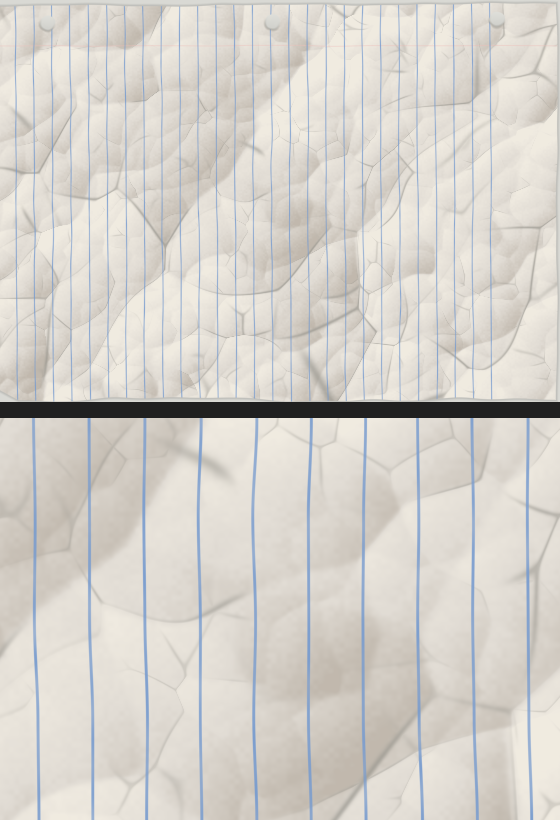
Top: the whole. Bottom: its middle third, enlarged.
This texture is drawn by a Shadertoy shader. Its source:

```glsl
const vec3 PAPER_LIGHT = vec3(0.94, 0.92, 0.88);
const vec3 PAPER_MID = vec3(0.88, 0.86, 0.83);
const vec3 PAPER_SHADE = vec3(0.78, 0.75, 0.71);
const vec3 CREASE_DARK = vec3(0.60, 0.59, 0.56);
const vec3 RULE_BLUE = vec3(0.47, 0.61, 0.81);
const vec3 MARGIN_PINK = vec3(0.93, 0.74, 0.72);
const vec3 BACKING = vec3(0.85, 0.85, 0.83);
const float RULE_COUNT = 27.0;
const float RULE_STEP = 0.04542;
const float RULE_START = 0.038;

float hash(vec2 p) {
    return fract(sin(dot(p, vec2(127.1, 311.7))) * 43758.545);
}

vec2 hash2(vec2 p) {
    return vec2(hash(p), hash(p + 41.3));
}

float noise(vec2 p) {
    vec2 i = floor(p), f = fract(p);
    f = f * f * (3.0 - 2.0 * f);
    return mix(mix(hash(i), hash(i + vec2(1, 0)), f.x),
               mix(hash(i + vec2(0, 1)), hash(i + vec2(1, 1)), f.x), f.y);
}

vec2 warp(vec2 p, float freq, float amount) {
    return p + amount * (vec2(noise(p * freq), noise(p * freq + 17.7)) - 0.5);
}

vec2 rotate(vec2 p, float angle) {
    float c = cos(angle), s = sin(angle);
    return vec2(c * p.x - s * p.y, s * p.x + c * p.y);
}

// Domed cells with narrow folds: xy = surface tilt, z = closeness to a fold
vec3 facets(vec2 p, float sharpness) {
    vec2 cell = floor(p), tilt = vec2(0);
    float total = 0.0, peak = 0.0;
    for (int y = -1; y <= 1; y++)
    for (int x = -1; x <= 1; x++) {
        vec2 id = cell + vec2(x, y);
        vec2 offset = p - id - hash2(id);
        float w = exp(-sharpness * dot(offset, offset));
        tilt += w * (offset + 0.8 * (hash2(id + 7.9) - 0.5));
        total += w;
        peak = max(peak, w);
    }
    return vec3(tilt / total, 1.0 - peak / total);
}

// One layer of crumpling: x = light on the facet, y = shadow inside a fold
vec2 crumple(vec2 p, float freq, float angle, float stretch, float sharpness) {
    vec2 q = rotate(warp(p, freq * 0.8, 0.7 / freq), angle) * freq;
    q.x *= stretch;
    vec3 facet = facets(q + freq, sharpness);
    float lit = dot(facet.xy, rotate(vec2(-0.75, 0.66), angle));
    float worn = smoothstep(0.5, 0.75, noise(p * freq * 0.9 + 5.3));
    float fold = smoothstep(0.05, 0.5, facet.z) * worn * smoothstep(0.25, -0.2, lit);
    return vec2(lit, fold);
}

vec3 paperColor(vec2 p) {
    vec2 broad = crumple(p, 5.0, -0.75, 0.65, 40.0);
    vec2 medium = crumple(p + 3.1, 9.5, -0.5, 0.7, 32.0);
    vec2 small = crumple(p + 8.4, 19.0, 0.6, 0.8, 22.0);
    float strength = mix(0.6, 1.4, noise(p * 4.0 + 2.0));
    float tone = 0.14 + broad.x * 1.0 + strength * (medium.x * 0.95 + small.x * 0.5);
    tone += 0.35 * (noise(p * 7.0) - 0.5) + 0.22 * (noise(p * 230.0) - 0.5);
    tone = clamp(tone, -1.25, 1.0);
    vec3 color = mix(PAPER_MID, tone > 0.0 ? PAPER_LIGHT : PAPER_SHADE, abs(tone));
    float fold = max(broad.y, max(medium.y * 0.8, small.y * 0.45));
    return mix(color, CREASE_DARK, 0.65 * fold);
}

float stroke(float d, float halfWidth, float px) {
    return smoothstep(px, -px, abs(d) - halfWidth);
}

// Blue rules, leaning slightly and bent by the folds
float rules(vec2 p, float px) {
    float x = warp(p, 12.0, 0.004).x - 0.0045 * (1.0 - p.y) - RULE_START;
    float index = clamp(round(x / RULE_STEP), 0.0, RULE_COUNT - 1.0);
    float fade = 0.68 + 0.3 * noise(p * 45.0);
    return stroke(x - index * RULE_STEP, 0.0012, px) * fade;
}

// Distance inside the uneven sheet, with a cut lower left corner
float sheet(vec2 p, float width) {
    float top = 0.986 + 0.005 * smoothstep(0.5, 1.3, p.x) + 0.005 * (noise(p.xx * 9.0) - 0.5);
    float bottom = 0.007 + 0.012 * (noise(p.xx * 7.0 + 3.0) - 0.5);
    float right = width - 0.008 + 0.005 * (noise(p.yy * 8.0) - 0.5);
    float corner = 0.0255 * (p.x / 0.054 + p.y / 0.029 - 1.0);
    return min(min(top - p.y, p.y - bottom), min(right - p.x, corner));
}

vec3 punchHole(vec3 color, vec2 offset, float radius, float px) {
    float d = length(offset) - radius;
    float rim = smoothstep(0.006, 0.0, abs(d)) * smoothstep(0.01, -0.02, offset.y + 0.3 * offset.x);
    color = mix(color, BACKING * (0.99 + 2.0 * offset.y), smoothstep(px, -px, d));
    return mix(color, CREASE_DARK, 0.5 * rim);
}

void mainImage(out vec4 fragColor, in vec2 fragCoord) {
    vec2 p = fragCoord / iResolution.y;
    float px = 0.8 / iResolution.y;
    float width = iResolution.x / iResolution.y;

    // Crumpled paper and its printed lines
    vec3 color = paperColor(p);
    float marginY = warp(p, 10.0, 0.004).y - 0.886;
    color = mix(color, MARGIN_PINK, 0.5 * stroke(marginY, 0.001, px));
    color = mix(color, RULE_BLUE, rules(p, px));

    // Three punched holes along the top
    for (int i = 0; i < 3; i++) {
        float k = float(i);
        vec2 center = vec2(0.118 + 0.5595 * k, 0.943 + 0.002 * k * k);
        color = punchHole(color, warp(p, 60.0, 0.004) - center, 0.019, px);
    }

    // Backing with a soft shadow around the sheet
    float inside = sheet(p, width);
    vec3 backing = BACKING * (1.0 - 0.13 * smoothstep(-0.008, 0.0, inside));
    color = mix(backing, color, smoothstep(-px, px, inside));
    fragColor = vec4(color, 1.0);
}
```
